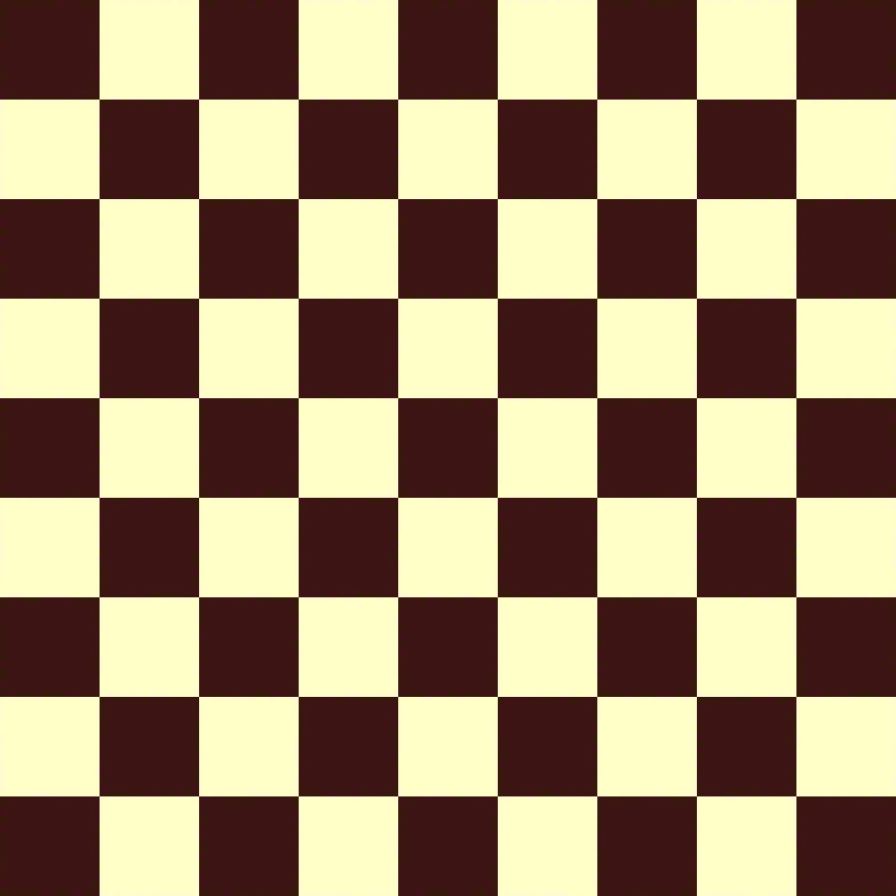
A Shadertoy shader for this pattern:

```glsl
float hash(vec2 p) {
    vec3 q = fract(p.xyx * vec3(0.1031, 0.1030, 0.0973));
    q += dot(q, q.yzx + 33.33);
    return fract((q.x + q.y) * q.z);
}

void mainImage(out vec4 fragColor, in vec2 fragCoord) {
    // Nine squares each way, dark in the corners
    vec2 board = 9.0 * fragCoord / iResolution.xy;
    vec2 pixel = 9.0 / iResolution.xy;

    // Signed distance to the nearest grid line, positive in even columns and rows
    vec2 wave = 0.5 - abs(mod(board + 0.5, 2.0) - 1.0);
    vec2 side = clamp(2.0 * wave / pixel, -1.0, 1.0);
    float dark = 0.5 + 0.5 * side.x * side.y;

    // Faint mottled tint close to the edges of each square
    float edge = min(abs(wave.x), abs(wave.y));
    float grain = hash(floor(board * 14.0));
    vec3 darkTint = mix(vec3(0.21, 0.10, 0.04), vec3(0.25, 0.07, 0.09), grain);
    vec3 darkColor = mix(darkTint, vec3(0.24, 0.08, 0.08), smoothstep(0.03, 0.09, edge));
    vec3 lightTint = mix(vec3(1.0, 1.0, 0.78), vec3(1.0, 0.98, 0.82), grain);
    vec3 lightColor = mix(lightTint, vec3(1.0, 1.0, 0.78), smoothstep(0.02, 0.06, edge));

    fragColor = vec4(mix(lightColor, darkColor, dark), 1.0);
}
```
